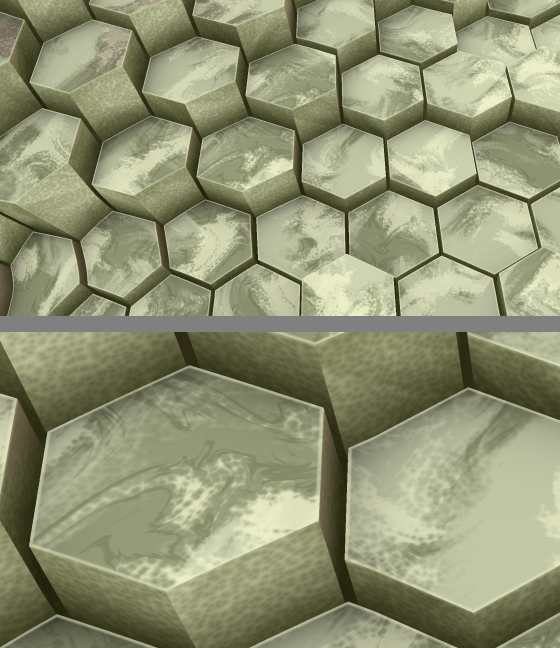
Top: the whole. Bottom: its middle third, enlarged.
Reproduce this background procedurally as a Shadertoy shader.

```glsl
// A field of worn, pale green hexagonal columns seen from above in perspective.
// Each ray walks from cell to cell of the hex lattice and is cut exactly with
// one prism per cell; layered sines and cellular noise paint the patina.

const float INRADIUS = 0.478;   // lattice spacing is 1, the rest is the gap

float hash(vec2 p) {
    vec3 q = fract(vec3(p.xyx) * 0.1031);
    q += dot(q, q.yzx + 33.33);
    return fract((q.x + q.y) * q.z);
}

// Unit normal of hex side k
vec2 sideNormal(int k) {
    float a = float(k) * 1.0472;
    return vec2(cos(a), sin(a));
}

// Nearest centre of the lattice with rows along x
vec2 hexCentre(vec2 p) {
    vec2 s = vec2(1.0, 1.73205);
    vec2 a = s * floor(p / s + 0.5);
    vec2 b = s * (floor(p / s) + 0.5);
    return dot(p - a, p - a) < dot(p - b, p - b) ? a : b;
}

float cellSeed(vec2 c) {
    return hash(floor(c * vec2(2.0, 1.1547) + 0.5) + 57.0);
}

// Columns climb towards the far left
float columnHeight(vec2 c) {
    float d = 0.961 * c.y - 0.276 * c.x;
    float rise = 0.5 * d - 0.27
               + smoothstep(1.0, 2.2, d) * (-0.1 - 0.24 * c.x - 0.07 * c.y);
    return clamp(rise, 0.0, 2.1) + 0.2 * cellSeed(c);
}

// Folded sines: veined, cloudy value around zero
float marble(vec2 p) {
    float sum = 0.0, amp = 0.5;
    for (int i = 0; i < 6; i++) {
        p += 0.7 * sin(p.yx * 1.3 + vec2(1.7, 4.1) + float(i));
        sum += amp * sin(p.x + sin(p.y));
        p = mat2(1.5, 1.1, -1.1, 1.5) * p;
        amp *= 0.64;
    }
    return sum;
}

// Distance to the nearest scattered point
float cellular(vec2 p) {
    vec2 id = floor(p);
    float d = 2.0;
    for (int y = -1; y <= 1; y++)
    for (int x = -1; x <= 1; x++) {
        vec2 g = id + vec2(x, y);
        d = min(d, length(g + vec2(hash(g), hash(g + 71.3)) - p));
    }
    return d;
}

vec3 patina(vec2 q, float wear) {
    float cloud = marble(q * 2.6);
    float vein = marble(q * 4.3 + 9.0);
    float speck = cellular(q * 32.0);
    vec3 col = mix(vec3(0.56, 0.58, 0.45), vec3(0.77, 0.79, 0.66),
                   smoothstep(-0.6, 0.35, cloud + 0.3 * (speck - 0.5)));
    col = mix(col, vec3(0.92, 0.93, 0.78),
              0.75 * smoothstep(0.05, 0.65, vein + 0.5 * (speck - 0.4)));
    // Thin dark crackle in worn patches
    float crackle = 1.0 - smoothstep(0.02, 0.15, abs(vein + 0.12));
    col = mix(col, vec3(0.46, 0.47, 0.34), 0.6 * crackle * smoothstep(0.3, -0.4, cloud));
    // Brown tarnish
    float rust = wear * smoothstep(-0.1, 0.35, vein - cloud);
    return mix(col, vec3(0.42, 0.36, 0.32) + 0.25 * speck, 0.75 * rust);
}

vec3 shadeTop(vec2 p, vec2 c, float h) {
    float seed = cellSeed(c);
    vec3 col = patina(p + 13.0 * seed, smoothstep(1.2, 2.0, h));
    col *= 0.95 + 0.12 * seed - 0.05 * smoothstep(0.5, 1.8, h);
    float edge = 1.0;
    for (int k = 0; k < 6; k++) {
        vec2 n = sideNormal(k);
        float d = INRADIUS - dot(p - c, n);
        edge = min(edge, d);
        float taller = clamp(columnHeight(c + n) - h, 0.0, 0.5);
        col *= 1.0 - 0.8 * taller * exp(-d * 9.0);
    }
    return mix(col, vec3(0.9, 0.91, 0.76), 0.55 * smoothstep(0.018, 0.006, edge));
}

vec3 shadeWall(vec3 p, vec2 c, vec2 n) {
    vec2 q = vec2(dot(p.xy, vec2(-n.y, n.x)), p.z) + 7.0 * cellSeed(c);
    float grime = marble(q * 3.0);
    float tone = 0.52 - 0.4 * n.x * n.y - 0.2 * n.x + 0.25 * grime;
    vec3 col = mix(vec3(0.36, 0.37, 0.21), vec3(0.77, 0.79, 0.64), clamp(tone, 0.0, 1.0));
    col *= 0.9 + 0.25 * cellular(q * 30.0);
    col = mix(col, vec3(0.54, 0.45, 0.38), 0.6 * step(0.9, n.x) * smoothstep(-0.2, 0.4, grime));
    // Moss and shadow down in the gaps
    float open = smoothstep(-0.25, 0.5, p.z - columnHeight(c + n));
    col *= mix(vec3(0.33, 0.33, 0.2), vec3(1.0), open);
    float rim = columnHeight(c) - p.z;
    return mix(col, vec3(0.85, 0.86, 0.7), 0.3 * smoothstep(0.025, 0.0, rim));
}

vec3 render(vec2 uv) {
    // Lens bend on the left side
    float left = min(uv.x, 0.0);
    vec2 s = uv + vec2(0.16 * max(0.1 - uv.x, 0.0) * smoothstep(-0.45, -0.1, uv.y),
                       0.25 * left * left * (0.5 - uv.y));
    // Rolled, pitched camera; lattice rows stay level on screen
    s = vec2(0.958 * s.x + 0.287 * s.y, 0.958 * s.y - 0.287 * s.x);
    vec3 rd = vec3(s.x, 0.788 * s.y + 1.112, 0.616 * s.y - 1.423);
    rd.xy = mat2(0.961, 0.276, -0.276, 0.961) * rd.xy;
    vec3 ro = vec3(-0.09, -3.16, 5.75);

    vec2 c = hexCentre(ro.xy + rd.xy * (2.35 - ro.z) / rd.z);
    for (int i = 0; i < 18; i++) {
        float h = columnHeight(c), enter = -1e4, leave = 1e4, next = 1e4;
        vec2 face = vec2(0.0), stepTo = vec2(0.0);
        for (int k = 0; k < 3; k++) {
            vec2 n = sideNormal(k);
            if (dot(rd.xy, n) < 0.0) n = -n;
            float dn = max(dot(rd.xy, n), 1e-5), on = dot(ro.xy - c, n);
            float tn = (-INRADIUS - on) / dn, tx = (0.5 - on) / dn;
            if (tn > enter) { enter = tn; face = -n; }
            if (tx < next) { next = tx; stepTo = n; }
            leave = min(leave, (INRADIUS - on) / dn);
        }
        float top = (h - ro.z) / rd.z, t = max(enter, top);
        if (t < leave) {
            vec3 p = ro + rd * t;
            return top > enter ? shadeTop(p.xy, c, h) : shadeWall(p, c, face);
        }
        c += stepTo;
    }
    return vec3(0.15, 0.15, 0.08);
}

void mainImage(out vec4 fragColor, in vec2 fragCoord) {
    vec3 col = vec3(0.0);
    for (int i = 0; i < 9; i++) {   // 3 x 3 samples smooth the edges
        vec2 jitter = (vec2(i % 3, i / 3) - 1.0) / 3.0;
        col += render((fragCoord + jitter - 0.5 * iResolution.xy) / iResolution.y);
    }
    fragColor = vec4(col / 9.0, 1.0);
}
```
